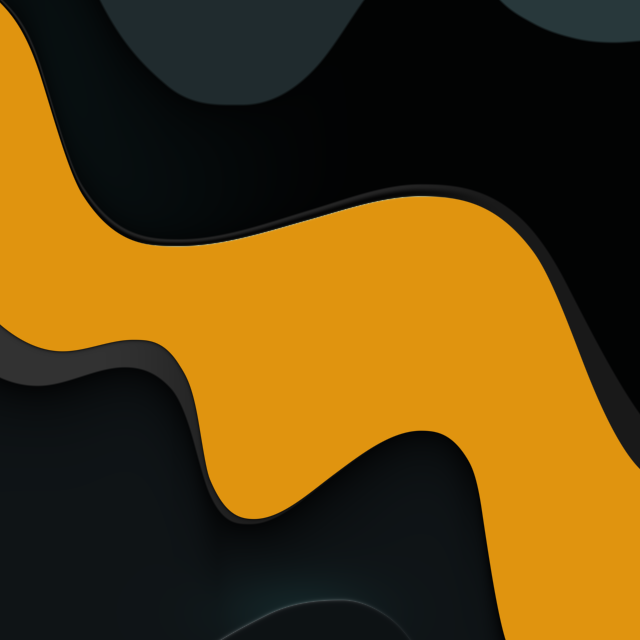
A WebGL 1 fragment shader for this background:

```glsl
precision highp float;
// Layered wavy paper background: an amber ribbon between dark, softly shadowed sheets.
uniform vec2 u_resolution;

const vec3 AMBER = vec3(0.88, 0.58, 0.06);
const vec3 INK = vec3(0.008, 0.010, 0.012);
const vec3 DEEP_TEAL = vec3(0.030, 0.062, 0.068);
const vec3 SLATE = vec3(0.058, 0.078, 0.088);
const vec3 TEAL = vec3(0.125, 0.170, 0.180);
const vec3 LIGHT_TEAL = vec3(0.155, 0.220, 0.230);
const vec3 CREAM = vec3(0.85, 0.90, 0.72);

// Cubic span between two knots (x, height, slope); returns height and slope.
vec2 span(float x, vec3 a, vec3 b) {
  float w = b.x - a.x;
  float t = (x - a.x) / w;
  float u = clamp(t, 0.0, 1.0);
  float rise = b.y - a.y;
  float p = a.z * w - rise;
  float q = rise - b.z * w;
  float bend = mix(p, q, u);
  float slope = (rise + (1.0 - 2.0 * u) * bend + u * (1.0 - u) * (q - p)) / w;
  return vec2(a.y + rise * u + u * (1.0 - u) * bend + slope * (t - u) * w, slope);
}

// Smooth curve through five knots, continued straight past its ends.
vec2 curve(float x, vec3 a, vec3 b, vec3 c, vec3 d, vec3 e) {
  if (x < b.x) return span(x, a, b);
  if (x < c.x) return span(x, b, c);
  if (x < d.x) return span(x, c, d);
  return span(x, d, e);
}

// Signed distance above a curve, for crisp edges.
float above(float y, vec2 c) {
  return (y - c.x) / sqrt(1.0 + c.y * c.y);
}

// Distance with limited slope, so wide shadows stay even below steep parts.
float softAbove(float y, vec2 c) {
  return (y - c.x) / sqrt(1.0 + min(c.y * c.y, 2.0));
}

float cover(float d, float aa) {
  return smoothstep(-aa, aa, d);
}

float falloff(float d, float width) {
  return exp(-max(d, 0.0) / width);
}

vec2 ribbonTop(float x) {
  if (x < 0.482) return curve(x, vec3(0.0, 0.996, -1.0), vec3(0.065, 0.876, -3.2),
    vec3(0.13, 0.694, -1.55), vec3(0.28, 0.615, 0.0), vec3(0.482, 0.656, 0.28));
  return curve(x, vec3(0.482, 0.656, 0.28), vec3(0.658, 0.693, 0.0),
    vec3(0.833, 0.607, -1.35), vec3(0.911, 0.434, -2.6), vec3(1.0, 0.267, -1.0));
}

vec2 ribbonBottom(float x) {
  if (x < 0.31) return curve(x, vec3(0.0, 0.493, -0.85), vec3(0.098, 0.451, 0.0),
    vec3(0.208, 0.469, 0.0), vec3(0.28, 0.43, -1.6), vec3(0.31, 0.342, -5.8));
  if (x < 0.658) return curve(x, vec3(0.31, 0.342, -5.8), vec3(0.328, 0.251, -2.4),
    vec3(0.397, 0.189, 0.0), vec3(0.521, 0.258, 0.75), vec3(0.658, 0.327, 0.0));
  return curve(x, vec3(0.658, 0.327, 0.0), vec3(0.729, 0.285, -1.6),
    vec3(0.753, 0.202, -6.8), vec3(0.79, 0.0, -3.2), vec3(0.85, -0.15, -3.0));
}

vec2 upperRim(float x) {
  if (x < 0.482) return curve(x, vec3(0.0, 1.004, -1.0), vec3(0.065, 0.893, -3.2),
    vec3(0.13, 0.708, -1.55), vec3(0.28, 0.626, 0.0), vec3(0.482, 0.671, 0.3));
  return curve(x, vec3(0.482, 0.671, 0.3), vec3(0.658, 0.712, 0.0),
    vec3(0.807, 0.665, -0.85), vec3(0.885, 0.557, -1.95), vec3(1.0, 0.353, -1.4));
}

vec2 lowerRim(float x) {
  if (x < 0.302) return curve(x, vec3(0.0, 0.41, -0.45), vec3(0.059, 0.397, 0.0),
    vec3(0.195, 0.426, 0.0), vec3(0.267, 0.393, -1.1), vec3(0.302, 0.312, -3.6));
  return curve(x, vec3(0.302, 0.312, -3.6), vec3(0.328, 0.227, -2.2),
    vec3(0.391, 0.181, 0.0), vec3(0.521, 0.256, 0.75), vec3(0.658, 0.327, 0.0));
}

// Dark sheet above the ribbon, two hanging teal lobes and a grey rim.
vec3 upperSheets(vec2 p, vec2 top, float aa) {
  vec2 lobe = curve(p.x, vec3(0.156, 1.0, -2.0), vec3(0.26, 0.867, -0.85),
    vec3(0.378, 0.836, 0.0), vec3(0.495, 0.896, 1.1), vec3(0.569, 1.0, 1.4));
  vec2 corner = curve(p.x, vec3(0.781, 1.0, -1.05), vec3(0.833, 0.9635, -0.55),
    vec3(0.898, 0.94, -0.24), vec3(0.96, 0.9335, 0.0), vec3(1.0, 0.936, 0.08));
  vec2 rim = upperRim(p.x);
  vec3 col = mix(DEEP_TEAL, INK, smoothstep(0.08, 0.6, p.x));
  col = mix(col, INK, 0.8 * falloff(-softAbove(p.y, lobe), 0.04));
  col = mix(col, INK, 0.6 * falloff(softAbove(p.y, rim), 0.025));
  col = mix(col, TEAL, cover(above(p.y, lobe), aa * 2.0));
  col = mix(col, LIGHT_TEAL, cover(above(p.y, corner), aa * 2.0));
  float t = (p.y - top.x) / (rim.x - top.x);
  float grey = mix(mix(0.02, 0.14, smoothstep(0.3, 0.85, t)), 0.098, smoothstep(0.6, 0.8, p.x));
  return mix(col, vec3(grey), cover(-above(p.y, rim), aa * 1.5));
}

// Slate sheet below, with the ribbon's shadow, a glowing arc and a grey rim.
vec3 lowerSheets(vec2 p, vec2 bottom, float aa) {
  vec2 rim = lowerRim(p.x);
  vec2 arc = curve(p.x, vec3(0.345, 0.0, 0.62), vec3(0.417, 0.039, 0.5),
    vec3(0.534, 0.0625, 0.0), vec3(0.605, 0.037, -0.7), vec3(0.641, 0.0, -1.4));
  float arcDist = above(p.y, arc);
  float depth = -max(softAbove(p.y, rim), softAbove(p.y, bottom));
  depth = p.x > 0.658 ? -softAbove(p.y, bottom) : depth;
  vec3 col = mix(SLATE, INK, 0.85 * falloff(depth, 0.045));
  vec2 glow = (p - vec2(0.465, 0.045)) / vec2(0.12, 0.06);
  col += vec3(0.02, 0.065, 0.065) * exp(-dot(glow, glow));
  col = mix(col, SLATE * 0.9, cover(-arcDist, aa));
  float fade = 1.0 - 0.7 * smoothstep(0.52, 0.64, p.x);
  col += 0.2 * fade * falloff(abs(arcDist), 0.0018);
  vec3 grey = vec3(mix(0.195, 0.12, smoothstep(0.15, 0.4, p.x)));
  col = mix(col, grey, cover(above(p.y, rim), aa * 1.5));
  return mix(col, INK, 0.8 * falloff(-above(p.y, bottom), 0.002));
}

void main() {
  vec2 p = gl_FragCoord.xy / u_resolution;
  float aa = 0.8 / min(u_resolution.x, u_resolution.y);
  vec2 top = ribbonTop(p.x);
  vec2 bottom = ribbonBottom(p.x);
  float topDist = above(p.y, top);
  vec3 col = mix(AMBER, upperSheets(p, top, aa), cover(topDist, aa));
  col = mix(col, lowerSheets(p, bottom, aa), cover(-above(p.y, bottom), aa));
  // Thin lit edge along the middle of the ribbon.
  float lit = smoothstep(0.2, 0.27, p.x) * (1.0 - smoothstep(0.64, 0.73, p.x));
  col = mix(col, CREAM, 0.6 * lit * falloff(abs(topDist), 0.0008));
  gl_FragColor = vec4(col, 1.0);
}
```
